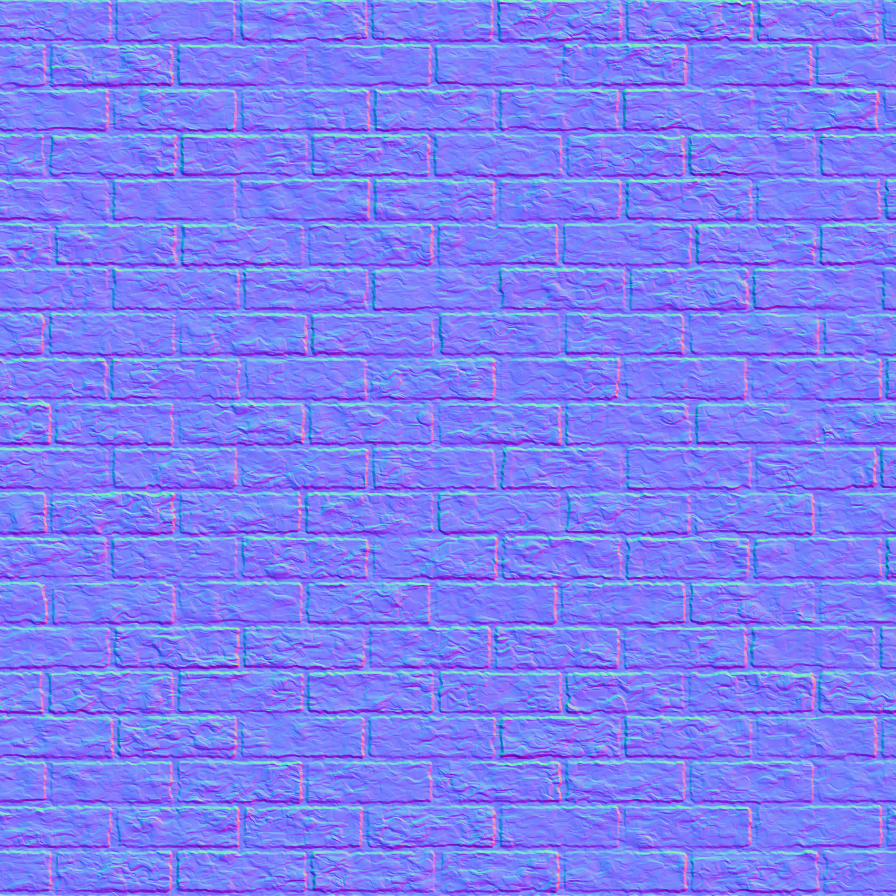
Reproduce this texture map procedurally as a Shadertoy shader.

```glsl
// Tangent-space normal map of a running-bond brick wall, 7 bricks by 20 rows.
// A tileable height field (rounded bricks, ragged edges, craggy faces) is
// differentiated and its surface normal is encoded as colour.

float hash(vec2 p) {
    return fract(sin(dot(p, vec2(127.1, 311.7))) * 43758.5453);
}

// Value noise with freq cells across the canvas, wrapping at its borders
float noise(vec2 p, vec2 freq) {
    p *= freq;
    vec2 i = floor(p), f = fract(p);
    f = f * f * (3.0 - 2.0 * f);
    vec2 a = mod(i, freq), b = mod(i + 1.0, freq);
    return mix(mix(hash(a), hash(vec2(b.x, a.y)), f.x),
               mix(hash(vec2(a.x, b.y)), hash(b), f.x), f.y);
}

// Broken stone relief: sharp ledges at several scales, stretched sideways
float crags(vec2 p) {
    p += 0.007 * (vec2(noise(p, vec2(95.0, 120.0)), noise(p + 0.37, vec2(85.0, 110.0))) - 0.5);
    float relief = 0.0;
    vec2 freq = vec2(48.0, 88.0);
    float amp = 0.0012;
    for (int i = 0; i < 3; i++) {
        float n = noise(p, freq);
        relief += amp * (smoothstep(0.36, 0.64, n) + 0.5 * abs(2.0 * n - 1.0));
        p += 0.171;
        freq = floor(freq * 1.95);
        amp *= 0.62;
    }
    return relief;
}

// Uneven position of the vertical joint to the left of a brick
float jointShift(float column, float row) {
    return 0.06 * hash(vec2(mod(column, 7.0) + 3.0, row + 41.0));
}

float roundedBox(vec2 p, vec2 halfSize, float radius) {
    vec2 q = abs(p) - halfSize + radius;
    return length(max(q, 0.0)) + min(max(q.x, q.y), 0.0) - radius;
}

float height(vec2 p) {
    // Brick cell: rows sag slightly and alternate by half a brick
    float y = p.y * 20.0 - 0.04 + 0.035 * (noise(p, vec2(14.0, 20.0)) - 0.5);
    float row = mod(floor(y), 20.0);
    float x = p.x * 7.0 - mix(0.36, 0.85, mod(row, 2.0));
    float column = floor(x);
    column -= step(x, column + jointShift(column, row));
    float left = column + jointShift(column, row);
    float right = column + 1.0 + jointShift(column + 1.0, row);
    vec2 id = vec2(mod(column, 7.0), row);

    // Distance to the brick outline, made ragged by wobble and chips
    vec2 local = vec2((x - 0.5 * (left + right)) / 7.0, (fract(y) - 0.5) / 20.0);
    vec2 halfSize = vec2((right - left) / 14.0, 0.025) - vec2(0.0037, 0.0032);
    float d = roundedBox(local, halfSize, 0.003);
    d += 0.0024 * (noise(p, vec2(210.0, 230.0)) - 0.5);
    d += 0.0025 * smoothstep(0.7, 0.95, noise(p + 0.23, vec2(50.0, 60.0)));
    float brick = smoothstep(0.0018, -0.0018, d);

    // Each brick has its own roughness and tilt, with smoother patches
    float rough = mix(0.65, 1.25, hash(id + 17.0));
    rough *= mix(0.6, 1.25, smoothstep(0.25, 0.75, noise(p, vec2(32.0, 60.0))));
    vec2 tilt = 0.05 * (vec2(hash(id + 5.0), hash(id + 29.0)) - 0.5);
    float face = mix(0.0016, 0.0034, noise(p + 0.43, vec2(60.0, 50.0))) + dot(tilt, local);
    float mortar = 0.0005 * noise(p, vec2(150.0, 220.0));
    return mix(mortar, face, brick) + crags(p) * mix(0.65, rough, brick);
}

void mainImage(out vec4 fragColor, in vec2 fragCoord) {
    vec2 p = fragCoord / iResolution.xy;

    // Central differences give the slope, and the slope gives the normal
    vec2 e = vec2(0.0007, 0.0);
    vec2 slope = vec2(height(p + e.xy) - height(p - e.xy),
                      height(p + e.yx) - height(p - e.yx)) / (2.0 * e.x);
    vec3 normal = normalize(vec3(-slope, 1.0));
    fragColor = vec4(normal * 0.5 + vec3(0.49, 0.5, 0.49), 1.0);
}
```
